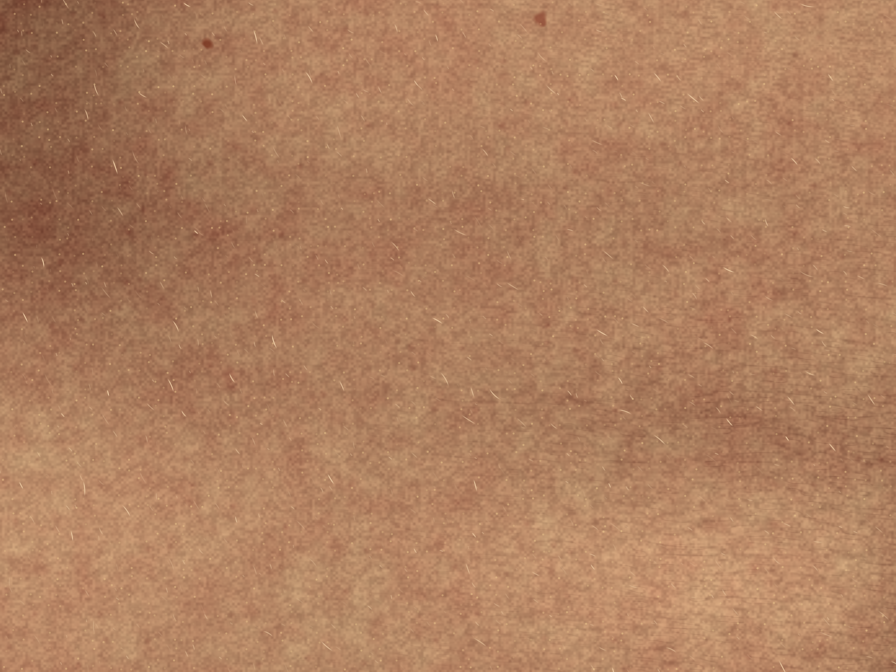
Give the GLSL for this texture, as a Shadertoy shader.

```glsl
// Sunlit skin seen close up: a broad field of light and shade, small reddish
// mottling, crisp grain and furrows from value noise, then follicles, glints and
// pale hairs scattered over jittered grids.

const vec3 DEEP_SKIN = vec3(0.49, 0.325, 0.237);
const vec3 LIT_SKIN = vec3(0.81, 0.625, 0.47);
const vec3 FLUSH = vec3(0.008, -0.012, -0.006);
const vec3 HAIR_COLOR = vec3(0.93, 0.80, 0.64);
const vec3 GLINT_COLOR = vec3(0.94, 0.80, 0.56);
const vec3 MOLE_COLOR = vec3(0.47, 0.20, 0.12);
const float BASE_LIGHT = 0.63;
const float MOTTLE_AMOUNT = 0.30;
const float GRAIN_AMOUNT = 0.48;
const float CREASE_AMOUNT = 0.24;
const float HAIR_CELLS = 15.0;
const float DOWN_CELLS = 27.0;
const float FOLLICLE_CELLS = 30.0;
const float GLINT_CELLS = 75.0;
const float HAIR_WIDTH = 0.0008;

float hash(vec2 p) {
    return fract(sin(dot(p, vec2(127.1, 311.7))) * 43758.5453);
}

vec2 hash2(vec2 p) {
    return vec2(hash(p), hash(p + 37.3));
}

float noise(vec2 p) {
    vec2 i = floor(p), f = fract(p);
    f = f * f * (3.0 - 2.0 * f);
    return mix(mix(hash(i), hash(i + vec2(1, 0)), f.x),
               mix(hash(i + vec2(0, 1)), hash(i + vec2(1, 1)), f.x), f.y);
}

float fbm(vec2 p) {
    float sum = 0.0, amp = 0.5;
    for (int i = 0; i < 4; i++) {
        sum += amp * noise(p);
        p = mat2(0.8, 0.6, -0.6, 0.8) * p * 2.03 + 11.7;
        amp *= 0.55;
    }
    return sum / 1.01;
}

float blob(vec2 uv, vec2 center, vec2 radius) {
    vec2 d = (uv - center) / radius;
    return exp(-dot(d, d));
}

// Broad light and shade over the body
float lightField(vec2 uv) {
    float t = BASE_LIGHT;
    t -= 0.62 * blob(uv, vec2(0.0, 1.02), vec2(0.20, 0.28));
    t -= 0.34 * blob(uv, vec2(0.05, 0.65), vec2(0.20, 0.17));
    t -= 0.12 * blob(uv, vec2(0.45, 0.68), vec2(0.50, 0.12));
    t -= 0.17 * blob(uv, vec2(0.92, 0.36 + 0.1 * (0.9 - uv.x)), vec2(0.50, 0.10));
    t -= 0.13 * blob(uv, vec2(0.18, 0.43), vec2(0.16, 0.11));
    t -= 0.30 * blob(uv, vec2(1.03, 0.04), vec2(0.07, 0.20));
    t += 0.24 * blob(uv, vec2(0.76, 0.14), vec2(0.28, 0.13));
    t += 0.15 * blob(uv, vec2(0.05, 0.22), vec2(0.25, 0.25));
    t += 0.10 * blob(uv, vec2(0.75, 0.95), vec2(0.40, 0.20));
    return t;
}

// Short curved strokes that fade towards both ends
float hairs(vec2 p, float cells, float seed, float px) {
    vec2 home = floor(p * cells);
    float cover = 0.0;
    for (int j = -1; j <= 1; j++)
    for (int i = -1; i <= 1; i++) {
        vec2 id = home + vec2(i, j);
        vec2 r = hash2(id + seed), s = hash2(id + seed + 91.7);
        vec2 d = p - (id + r) / cells;
        float angle = mix(-1.15, -0.55, clamp(p.x / 1.33, 0.0, 1.0)) + (s.x + r.y - 1.0) * 0.6;
        vec2 dir = vec2(cos(angle), sin(angle));
        vec2 q = vec2(dot(d, dir), dot(d, vec2(-dir.y, dir.x)));
        float halfLen = mix(0.07, 0.21, s.y) / cells;
        float u = q.x / halfLen;
        float side = abs(q.y + (r.x - 0.5) * 0.3 * halfLen * u * u);
        float stroke = 1.0 - smoothstep(0.0, HAIR_WIDTH + 0.7 * px, side);
        float strength = hash(id + seed + 53.1);
        cover = max(cover, stroke * strength * strength * (1.0 - smoothstep(0.3, 1.0, abs(u))));
    }
    return cover;
}

// Soft dots, one per cell, kept inside the cell; share is the part of cells filled
float dots(vec2 p, float cells, float radius, float share, float seed) {
    vec2 id = floor(p * cells);
    vec2 center = 0.25 + 0.5 * hash2(id + seed);
    float d = length(fract(p * cells) - center);
    return step(hash(id + seed + 17.9), share) * hash(id + seed + 71.3)
         * (1.0 - smoothstep(0.0, radius, d));
}

// Thin irregular furrows running along x
float creases(vec2 p) {
    p.y += 0.08 * p.x + 0.02 * noise(p * 6.0);
    float wide = abs(noise(p * vec2(22.0, 75.0)) - 0.5);
    float thin = abs(noise(p * vec2(48.0, 125.0) + 5.3) - 0.5);
    return 0.5 * (1.0 - smoothstep(0.0, 0.2, wide)) + 0.5 * (1.0 - smoothstep(0.0, 0.22, thin));
}

float mole(vec2 p, vec2 center, float radius) {
    float d = length(p - center) + 0.010 * (noise(p * 110.0) - 0.5);
    return 1.0 - smoothstep(0.3 * radius, radius, d);
}

void mainImage(out vec4 fragColor, in vec2 fragCoord) {
    vec2 uv = fragCoord / iResolution.xy;
    vec2 p = fragCoord / iResolution.y;
    float px = 1.0 / iResolution.y;

    // Shade, mottling and grain
    float mottle = fbm(p * 32.0) - 0.5;
    float patches = fbm(p * 9.0 + 8.1) - 0.5;
    vec2 slanted = mat2(0.8, -0.6, 0.6, 0.8) * p;
    float grain = 0.35 * noise(slanted * vec2(95.0, 160.0)) + 0.65 * noise(p * 260.0 + 3.7) - 0.5;
    float furrowed = smoothstep(0.2, 0.95, uv.x) * (1.0 - 0.6 * smoothstep(0.35, 0.8, uv.y));
    float light = lightField(uv) + MOTTLE_AMOUNT * mottle + 0.10 * patches + GRAIN_AMOUNT * grain;
    light -= CREASE_AMOUNT * (0.2 + 0.8 * furrowed) * (creases(p) - 0.35);
    float follicle = dots(p, FOLLICLE_CELLS, 0.24, 0.4, 4.0);
    light -= 0.2 * follicle;

    vec3 color = mix(DEEP_SKIN, LIT_SKIN, clamp(light, -0.6, 1.3));
    color += FLUSH * clamp(0.4 - 3.0 * mottle - 2.0 * patches + follicle, -1.0, 2.0);

    // Moles, glints and hairs
    color = mix(color, MOLE_COLOR, 0.8 * mole(p, vec2(0.308, 0.934), 0.009));
    color = mix(color, MOLE_COLOR + 0.08, 0.75 * mole(p, vec2(0.803, 0.972), 0.015));
    color = mix(color, GLINT_COLOR, 0.6 * dots(p, GLINT_CELLS, 0.2, 0.3, 29.0));
    color = mix(color, HAIR_COLOR, 0.45 * hairs(p, DOWN_CELLS, 61.0, px));
    color = mix(color, HAIR_COLOR, 0.85 * hairs(p, HAIR_CELLS, 7.0, px));

    fragColor = vec4(clamp(color, 0.0, 1.0), 1.0);
}
```
